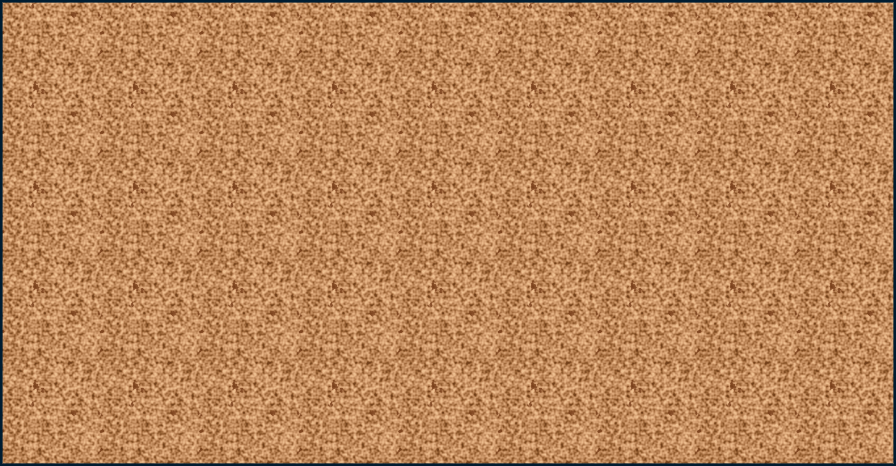
Write a Shadertoy shader that draws this texture.

```glsl
const float TILES_ACROSS = 9.0;
const float BORDER_WIDTH = 0.00293;      // fraction of canvas width
const vec3 BORDER_COLOR = vec3(0.00, 0.11, 0.19);
const vec3 RUST_COLOR = vec3(0.47, 0.24, 0.10);

// Cork colours from deep pits to pale granules, and the tone each sits at
const int TONES = 6;
const vec3 CORK_COLORS[TONES] = vec3[TONES](
    vec3(0.45, 0.25, 0.10), vec3(0.57, 0.36, 0.18), vec3(0.69, 0.47, 0.29),
    vec3(0.77, 0.56, 0.38), vec3(0.86, 0.65, 0.47), vec3(0.93, 0.75, 0.56));
const float CORK_TONES[TONES] = float[TONES](-2.8, -1.7, -0.8, 0.1, 1.1, 2.4);

// Noise cells per tile, from broad blotches to fine grain
const float BLOTCH_CELLS = 4.0;
const float CLUMP_CELLS = 12.0;
const float GRANULE_CELLS = 24.0;
const float GRAIN_CELLS = 38.0;
const float CONTRAST = 3.3;

const int FLAKE_COUNT = 7;
const vec2 MAIN_FLAKE = vec2(0.36, 0.12);
const float FLAKE_RADIUS = 0.026;        // fraction of a tile
const float FLAKE_ROUGHNESS = 0.035;

vec2 hash2(vec2 cell, float seed) {
    uvec3 h = uvec3(ivec3(vec3(cell, seed)));
    h = h * 1664525u + 1013904223u;
    h.x += h.y * h.z; h.y += h.z * h.x; h.z += h.x * h.y;
    h ^= h >> 16u;
    h.x += h.y * h.z; h.y += h.z * h.x;
    return vec2(h.xy >> 8u) / 16777216.0;
}

float cornerSlope(vec2 cell, vec2 offset, float period, float seed) {
    float angle = 6.28319 * hash2(mod(cell, period), seed).x;
    return dot(vec2(cos(angle), sin(angle)), offset);
}

// Gradient noise that wraps at the tile edge
float tileNoise(vec2 tile, float period, float seed) {
    vec2 p = tile * period;
    vec2 cell = floor(p);
    vec2 f = p - cell;
    vec2 fade = f * f * f * (f * (f * 6.0 - 15.0) + 10.0);
    vec2 e = vec2(1.0, 0.0);
    float low = mix(cornerSlope(cell, f, period, seed),
                    cornerSlope(cell + e.xy, f - e.xy, period, seed), fade.x);
    float high = mix(cornerSlope(cell + e.yx, f - e.yx, period, seed),
                     cornerSlope(cell + e.xx, f - e.xx, period, seed), fade.x);
    return mix(low, high, fade.y);
}

vec3 corkColor(float tone) {
    vec3 color = CORK_COLORS[0];
    for (int i = 1; i < TONES; i++) {
        float t = (tone - CORK_TONES[i - 1]) / (CORK_TONES[i] - CORK_TONES[i - 1]);
        color = mix(color, CORK_COLORS[i], clamp(t, 0.0, 1.0));
    }
    return color;
}

// Scattered rust flakes with ragged edges; the first is the largest
float flakeMask(vec2 tile, float rough, float pixel) {
    float mask = 0.0;
    for (int i = 0; i < FLAKE_COUNT; i++) {
        vec2 rnd = hash2(vec2(float(i), 3.0), 17.0);
        vec2 center = i == 0 ? MAIN_FLAKE : rnd;
        float radius = FLAKE_RADIUS * (i == 0 ? 1.3 : mix(0.4, 0.9, rnd.x));
        vec2 d = tile - center;
        d -= round(d);
        float edge = length(d * vec2(1.0, 0.8)) - radius + rough * FLAKE_ROUGHNESS;
        float soft = max(pixel, 0.008);
        mask = max(mask, 1.0 - smoothstep(-soft, soft, edge));
    }
    return mask;
}

void mainImage(out vec4 fragColor, in vec2 fragCoord) {
    float pixel = 1.0 / iResolution.x;
    vec2 size = iResolution.xy * pixel;
    vec2 pos = fragCoord * pixel;

    // Square tiles laid from the upper left corner
    vec2 tile = fract(vec2(pos.x, pos.y - size.y) * TILES_ACROSS);

    // Layered cork grain
    float granules = tileNoise(tile, GRANULE_CELLS, 3.0);
    float grain = tileNoise(tile, GRAIN_CELLS, 4.0);
    float tone = 0.25 * tileNoise(tile, BLOTCH_CELLS, 1.0)
               + 0.40 * tileNoise(tile, CLUMP_CELLS, 2.0)
               + granules + 0.8 * grain;
    vec3 color = corkColor(tone * CONTRAST);

    // Rust flakes
    float flakes = flakeMask(tile, granules + grain, pixel * TILES_ACROSS);
    color = mix(color, RUST_COLOR, 0.75 * flakes);

    // Thin dark frame
    vec2 inset = min(pos, size - pos);
    float edgeDistance = min(inset.x, inset.y);
    float frame = clamp((BORDER_WIDTH - edgeDistance) / pixel + 0.5, 0.0, 1.0);
    fragColor = vec4(mix(color, BORDER_COLOR, frame), 1.0);
}
```
